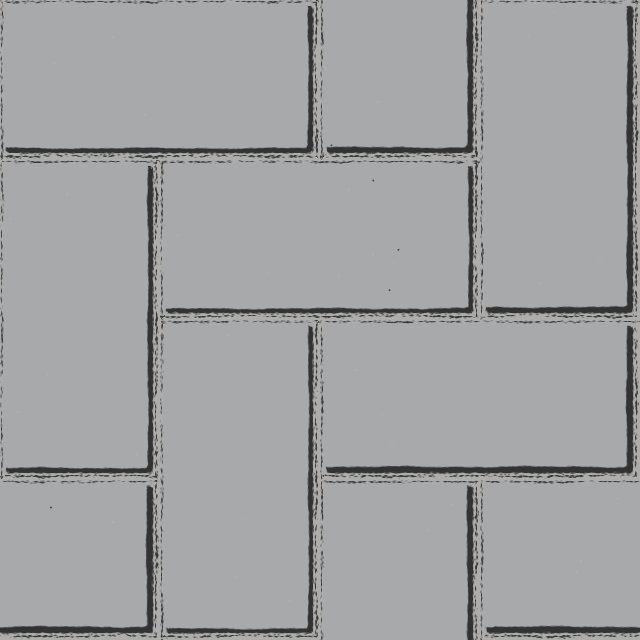
Reproduce this texture procedurally as a Shadertoy shader.

```glsl
// Grey herringbone paving: 2:1 blocks with dark lower-right bevels and chipped joints.

float hash(vec2 p) {
    return fract(sin(dot(p, vec2(127.1, 311.7))) * 43758.55);
}

// Cellular noise: x = distance to the nearest point, y = random value of that point
vec2 cellular(vec2 p) {
    vec2 base = floor(p), best = vec2(9.0, 0.0);
    for (int j = -1; j <= 1; j++)
        for (int i = -1; i <= 1; i++) {
            vec2 c = base + vec2(i, j);
            vec2 point = c + vec2(hash(c), hash(c + 57.3));
            float d = distance(p, point);
            if (d < best.x) best = vec2(d, hash(c + 19.7));
        }
    return best;
}

float roundedBox(vec2 p, vec2 halfSize, float radius) {
    vec2 d = abs(p) - halfSize + radius;
    return length(max(d, 0.0)) + min(max(d.x, d.y), 0.0) - radius;
}

void mainImage(out vec4 fragColor, in vec2 fragCoord) {
    // Four cells across and down, with y pointing down
    vec2 p = 4.0 * fragCoord / iResolution.xy;
    p.y = 4.0 - p.y;
    float soft = 3.0 / iResolution.y + 0.002;

    // Herringbone: each diagonal step selects left, right, bottom or top half of a block
    vec2 cell = floor(p);
    float part = mod(cell.x - cell.y, 4.0);
    vec2 origin = cell;
    if (part == 1.0) origin.x -= 1.0;
    if (part == 2.0) origin.y -= 1.0;
    vec2 size = part < 2.0 ? vec2(2.0, 1.0) : vec2(1.0, 2.0);
    float seed = hash(mod(origin, 4.0) + 3.0);

    // Distances to the upper-left and lower-right sides
    vec2 a = p - origin, b = size - a;
    float near = min(a.x, a.y), far = min(b.x, b.y);
    bool level = min(a.y, b.y) < min(a.x, b.x);
    float along = level ? a.x : a.y;

    // Wear: grit stretched along the joint, plus slow layered waves
    float grit = cellular(p * (level ? vec2(30.0, 75.0) : vec2(75.0, 30.0))).x;
    float wave = sin(along * 7.0 + seed * 40.0)
               + 0.6 * sin(along * 17.0 + seed * 90.0)
               + 0.4 * sin(along * 43.0 + seed * 150.0);

    // Bevel shadow: the block face minus a copy of it moved up and left
    float width = 0.028 + 0.013 * seed + 0.003 * wave;
    vec2 middle = a - 0.5 * size + 0.002;
    vec2 halfSize = 0.5 * size - 0.041;
    float rough = 0.012 * (grit - 0.45);
    float face = roundedBox(middle, halfSize, 0.025) + rough;
    float lit = roundedBox(middle + width, halfSize, 0.025) - 0.4 * rough;
    float shadow = 1.0 - smoothstep(-soft, soft, max(face, -lit));

    // Broken joint lines: their width shrinks to nothing between grit points
    float chips = 0.52 + 0.09 * wave - grit;
    float farLine = abs(far - 0.025 + 0.003 * wave) - 0.022 * chips;
    float nearLine = abs(near - 0.011 - 0.002 * wave) - 0.016 * chips;
    float cracks = 1.0 - smoothstep(-soft, soft, min(farLine, nearLine));

    // Pale joint, then faint and dark specks on the faces
    vec3 color = vec3(0.66, 0.663, 0.67);
    float joint = 1.0 - smoothstep(0.012, 0.024, min(near, far - 0.02));
    color = mix(color, vec3(0.69, 0.685, 0.675), 0.7 * joint);
    vec2 speck = cellular(p * 8.0);
    float dot8 = 1.0 - smoothstep(0.02, 0.075, speck.x);
    color += 0.025 * dot8 * step(speck.y, 0.05);

    float dark = max(max(shadow, 0.95 * cracks), 0.8 * dot8 * step(0.994, speck.y));
    fragColor = vec4(mix(color, vec3(0.195, 0.197, 0.2), dark), 1.0);
}
```
